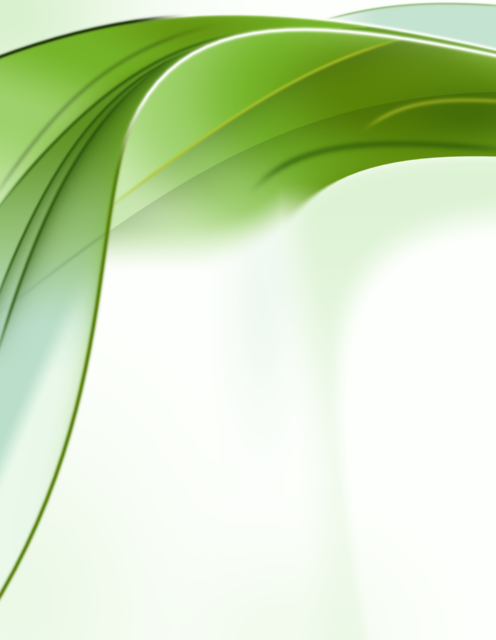
Give the GLSL for this background, as a WebGL 1 fragment shader.

```glsl
precision highp float;
// Sweeping translucent green ribbons folding over a soft white backdrop.
uniform vec2 u_resolution;

#define SEGMENTS 24
#define WHITE vec3(.99, 1., .985)
#define MIST vec3(.85, .945, .81)
#define TEAL vec3(.73, .87, .79)
#define PALE vec3(.8, .92, .7)
#define SOFT vec3(.62, .82, .42)
#define LEAF vec3(.46, .71, .16)
#define OLIVE vec3(.37, .54, .03)
#define DEEP vec3(.16, .32, .03)
#define GOLD vec3(.72, .78, .16)

// Cubic curve: x = signed distance (positive on its left), y = parameter
vec2 curve(vec2 p, vec2 a, vec2 b, vec2 c, vec2 d) {
  vec2 best = vec2(9., 0.), start = a;
  for (int i = 1; i <= SEGMENTS; i++) {
    float t = float(i) / float(SEGMENTS), s = 1. - t;
    vec2 end = s * s * s * a + 3. * s * t * (s * b + t * c) + t * t * t * d;
    vec2 e = end - start, q = p - start;
    float h = clamp(dot(q, e) / dot(e, e), 0., 1.);
    float dist = length(q - h * e);
    if (dist < abs(best.x)) {
      float side = e.x * q.y < e.y * q.x ? -1. : 1.;
      best = vec2(dist * side, t + (h - 1.) / float(SEGMENTS));
    }
    start = end;
  }
  return best;
}

float ramp(float a, float b, float x) {
  float t = clamp((x - a) / (b - a), 0., 1.);
  return t * t * (3. - 2. * t);
}

float glow(vec2 p, vec2 center, vec2 size) {
  vec2 q = (p - center) / size;
  return exp(-dot(q, q));
}

float band(float d, float width) { return exp(-d * d / (width * width)); }

// Filament that tapers at both ends
float filament(vec2 c, float width) {
  return band(c.x, width) * ramp(0., .2, c.y) * ramp(1., .75, c.y);
}

// Shadow falling on the negative side of an edge
float shade(float d, float width) {
  return ramp(.0015, -.0015, d) * exp(min(d, 0.) / width);
}

void main() {
  vec2 p = gl_FragCoord.xy / u_resolution.y;
  float aa = 1. / u_resolution.y;

  // Outlines of the main forms
  float crest = curve(p, vec2(-.04, .896), vec2(.221, 1.), vec2(.43, 1.006), vec2(.833, .909)).x;
  float arch = curve(p, vec2(.833, .901), vec2(.508, .971), vec2(.273, 1.006), vec2(.195, .779)).x;
  float stem = curve(p, vec2(.195, .779), vec2(.146, .609), vec2(.169, .336), vec2(-.02, .036)).x;
  vec2 hem = curve(p, vec2(.833, .753), vec2(.612, .766), vec2(.469, .74), vec2(.414, .583));
  float hollow = curve(p, vec2(.833, .664), vec2(.456, .648), vec2(.508, .44), vec2(.579, -.042)).x;
  float fold = abs(arch) < abs(stem) ? arch : stem;

  // Strands inside the forms
  vec2 upper = curve(p, vec2(-.026, .648), vec2(.117, .831), vec2(.247, .948), vec2(.43, .951));
  vec2 middle = curve(p, vec2(-.026, .479), vec2(.065, .727), vec2(.156, .883), vec2(.339, .935));
  vec2 lower = curve(p, vec2(-.02, .395), vec2(.052, .648), vec2(.117, .792), vec2(.247, .896));
  vec2 vein = curve(p, vec2(-.03, .66), vec2(.08, .83), vec2(.17, .93), vec2(.36, .966));
  vec2 gild = curve(p, vec2(.13, .645), vec2(.339, .805), vec2(.495, .922), vec2(.68, .948));
  vec2 crease = curve(p, vec2(-.03, .488), vec2(.26, .714), vec2(.456, .857), vec2(.807, .857));
  vec2 ridge = curve(p, vec2(.85, .76), vec2(.6, .785), vec2(.46, .79), vec2(.385, .69));
  vec2 spark = curve(p, vec2(.85, .835), vec2(.68, .855), vec2(.62, .84), vec2(.56, .79));
  vec2 wisp = curve(p, vec2(.48, .96), vec2(.6, 1.), vec2(.7, 1.), vec2(.85, .985));

  // Backdrop mist, and the veil around the white hollow
  vec3 col = mix(WHITE, MIST, .45 * glow(p, vec2(.03, .06), vec2(.2, .25)));
  col = mix(col, MIST, .3 * glow(p, vec2(.45, 0.), vec2(.16, .13)));
  col = mix(col, TEAL, .2 * glow(p, vec2(.41, .53), vec2(.05, .17)));
  float height = ramp(.25, .7, p.y);
  float veil = ramp(mix(.012, .035, height), mix(-.012, -.04, height), hollow);
  veil *= ramp(mix(.46, .4, height), mix(.54, .5, height), p.x);
  col = mix(col, MIST, veil * mix(.3, .85, height));

  // Pale sky above the crest
  vec3 sky = mix(WHITE, MIST, glow(p, vec2(0., .98), vec2(.2, .15)));
  sky = mix(sky, TEAL, .85 * ramp(.003, -.003, wisp.x) * ramp(.48, .6, p.x));
  sky = mix(sky, SOFT * .8, .6 * filament(wisp, .002));

  // Broad wing on the right, dissolving downward
  float reach = length((p - vec2(.65, .855)) / vec2(.49, .275));
  vec3 wing = mix(OLIVE, LEAF, ramp(.2, .58, reach));
  wing = mix(wing, SOFT, ramp(.5, .83, reach));
  wing = mix(wing, PALE, ramp(.78, 1.12, reach));
  wing = mix(wing, SOFT, .55 * exp(-abs(fold) / .025) * ramp(.3, .6, p.x));
  wing = mix(wing, OLIVE, .65 * exp(-abs(hem.x) / .035) * ramp(1., .6, hem.y));
  wing = mix(wing, DEEP, .4 * glow(p, vec2(.75, .82), vec2(.14, .045)));
  wing *= 1. - .2 * shade(gild.x, .035) * ramp(0., .4, gild.y);
  wing *= 1. - .13 * shade(crease.x, .04);
  wing = mix(wing, DEEP, .55 * filament(ridge, .006));
  wing = mix(wing, GOLD, .65 * filament(gild, .003) + .5 * filament(spark, .004));
  float curl = clamp(p.x - .3, 0., .14);
  float dissolve = ramp(-.01, .075, p.y - .58 - 3.2 * curl * curl);
  float blur = mix(aa, .016, ramp(.5, 1., hem.y));
  col = mix(col, WHITE, .7 * shade(-hem.x, .006) * ramp(.9, .4, hem.y));
  col = mix(col, wing, ramp(-aa, aa, fold) * ramp(blur, -blur, hem.x) * dissolve);

  // Drooping leaf: translucent blade below, cap above
  vec3 blade = mix(vec3(.92, .975, .92), TEAL, ramp(-.03, .06, p.y - .25 - 2.3 * p.x));
  blade = mix(blade, TEAL, .6 * ramp(.4, .56, p.y));
  blade = mix(blade, mix(SOFT, TEAL, .3) * .92, ramp(.48, .65, p.y));
  blade = mix(blade, LEAF * .8, ramp(.6, .82, p.y));
  blade = mix(blade, DEEP, .65 * shade(lower.x, .014) * ramp(.4, .65, p.y));
  blade = mix(blade, DEEP, .5 * shade(middle.x, .012));
  blade *= 1. - .1 * filament(crease, .003);
  vec3 cap = mix(PALE, SOFT, ramp(.65, .82, p.y + .3 * p.x));
  cap = mix(cap, LEAF, ramp(.84, .96, p.y + .35 * p.x));
  cap = mix(cap, OLIVE, .7 * glow(p, vec2(.3, .955), vec2(.12, .035)));
  cap = mix(cap, OLIVE, .5 * exp(-abs(upper.x) / .015) * ramp(.7, .88, p.y));
  cap *= 1. - .2 * filament(vein, .004);
  vec3 leaf = mix(blade, cap, ramp(-aa, aa, upper.x));
  leaf = mix(leaf, DEEP, .7 * filament(upper, .003));
  leaf = mix(leaf, DEEP, .7 * max(filament(middle, .0025), filament(lower, .003)));
  leaf = mix(leaf, LEAF, .45 * exp(-abs(fold) / .012) * ramp(.1, .6, p.y));
  col = mix(col, leaf, ramp(aa, -aa, fold));
  col = mix(col, sky, ramp(-aa, aa, crest));

  // Bright and dark rims
  float bright = ramp(.2, .3, p.x), lit = ramp(.72, .86, p.y);
  col = mix(col, mix(DEEP * .5, WHITE, bright), .9 * band(crest, .003));
  col = mix(col, mix(OLIVE * .9, WHITE, lit), .95 * band(fold, .0035));
  gl_FragColor = vec4(col, 1.);
}
```
